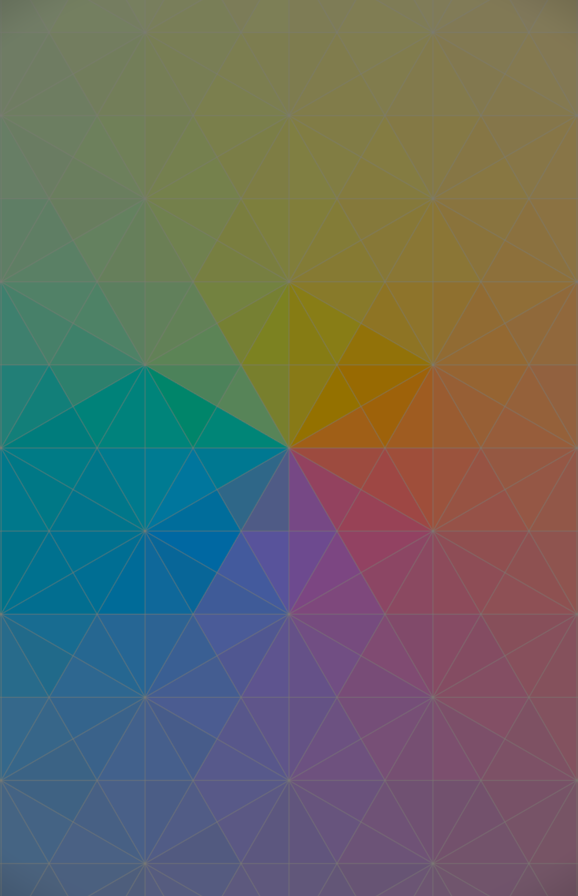
A WebGL 1 fragment shader for this background:

```glsl
precision highp float;
// A muted colour wheel laid over a mosaic of 30-60-90 triangles with hairline seams.
// Each triangle is a 30 degree sector of a hexagon around a lattice vertex; its flat
// colour is an OKLCH tone taken from the angle and radius of the triangle's centre.
uniform vec2 u_resolution;

const float PI = 3.14159;
const float SIDE = 0.1855;           // lattice edge, in canvas heights
const float SECTOR = PI / 6.0;
const vec3 SEAM_COLOR = vec3(0.48, 0.48, 0.45);
const float SEAM_WIDTH = 0.0015;
const float SEAM_OPACITY = 0.42;

float hash(vec3 p) {
  p = fract(p * vec3(0.1031, 0.1030, 0.0973));
  p += dot(p, p.yzx + 33.33);
  return fract((p.x + p.y) * p.z);
}

// Smooth periodic peak of height 1 around an angle given in degrees
float angularPeak(float angle, float centerDeg, float sharpness) {
  return exp(sharpness * (cos(angle - radians(centerDeg)) - 1.0));
}

float gaussian(float x, float width) {
  return exp(-x * x / (width * width));
}

vec3 oklchToSrgb(float lightness, float chroma, float hue) {
  float a = chroma * cos(hue);
  float b = chroma * sin(hue);
  vec3 lms = vec3(lightness) + vec3(0.3963, -0.1056, -0.0895) * a
           + vec3(0.2158, -0.0639, -1.2915) * b;
  lms = lms * lms * lms;
  vec3 linear = vec3(dot(lms, vec3(4.0767, -3.3077, 0.2310)),
                     dot(lms, vec3(-1.2684, 2.6098, -0.3413)),
                     dot(lms, vec3(-0.0042, -0.7034, 1.7076)));
  linear = clamp(linear, 0.0, 1.0);
  vec3 curve = 1.055 * pow(max(linear, vec3(0.0031)), vec3(1.0 / 2.4)) - 0.055;
  return mix(linear * 12.92, curve, step(vec3(0.0031), linear));
}

// Hue follows the angle unevenly; chroma fades outward
vec3 wheelColor(vec2 p, float jitter) {
  float r = length(p);
  float angle = atan(p.y, p.x);
  float hue = angle + radians(27.0 + 18.5 * cos(angle + 0.19)
            + 5.5 * cos(2.0 * angle) - 5.0 * cos(3.0 * angle) + 4.0 * jitter);
  float chroma = 0.122 - 0.13 * r + 0.012 * gaussian(r - 0.13, 0.04);
  chroma *= 1.0 + 0.2 * angularPeak(angle, 208.0, 5.0);
  chroma *= 1.0 - 0.3 * angularPeak(angle, 135.0, 12.0);
  chroma *= 1.0 - 0.85 * angularPeak(angle, 240.0, 8.0) * gaussian(r, 0.091);
  float lightness = 0.53 + 0.05 * sin(angle) + 0.008 * jitter;
  return oklchToSrgb(lightness, chroma + 0.005 * jitter, hue);
}

// Nearest vertex of the triangular lattice
vec2 nearestVertex(vec2 p, vec2 period) {
  vec2 even = period * floor(p / period + 0.5);
  vec2 odd = period * (floor(p / period) + 0.5);
  return distance(p, even) < distance(p, odd) ? even : odd;
}

vec3 triangleColor(vec2 p) {
  vec2 period = SIDE * vec2(sqrt(3.0), 1.0);
  vec2 vertex = nearestVertex(p, period);
  vec2 local = p - vertex;
  float sector = floor(atan(local.y, local.x) / SECTOR);
  float mid = (sector + 0.5) * SECTOR;
  vec2 center = vertex + 0.347 * SIDE * vec2(cos(mid), sin(mid));
  vec2 id = floor(2.0 * vertex / period + 0.5);
  float jitter = hash(vec3(id, sector) + 40.0) - 0.5;
  return wheelColor(center, jitter);
}

// Six families of parallel lines: lattice edges alternate with altitudes
float seamCoverage(vec2 p, float pixel) {
  float open = 1.0;
  for (int i = 0; i < 6; i++) {
    float k = float(i);
    float spacing = SIDE * mix(0.5 * sqrt(3.0), 0.5, mod(k, 2.0));
    float offset = dot(p, vec2(cos(k * SECTOR), sin(k * SECTOR)));
    float d = abs(offset - spacing * floor(offset / spacing + 0.5));
    float cover = clamp((0.5 * SEAM_WIDTH - d) / pixel + 0.5, 0.0, 1.0);
    open *= 1.0 - SEAM_OPACITY * cover;
  }
  return 1.0 - open;
}

void main() {
  float pixel = 1.0 / u_resolution.y;
  vec2 p = (gl_FragCoord.xy - 0.5 * u_resolution) * pixel;

  // Four samples per pixel smooth the triangle edges
  vec3 color = vec3(0.0);
  for (int i = 0; i < 4; i++) {
    float k = float(i);
    vec2 shift = vec2(mod(k, 2.0), floor(k / 2.0)) * 0.5 - 0.25;
    color += 0.25 * triangleColor(p + shift * pixel);
  }

  color = mix(color, SEAM_COLOR, seamCoverage(p, pixel));
  color *= 1.0 - 0.12 * smoothstep(0.54, 0.61, length(p)); // darkened corners
  gl_FragColor = vec4(color, 1.0);
}
```
